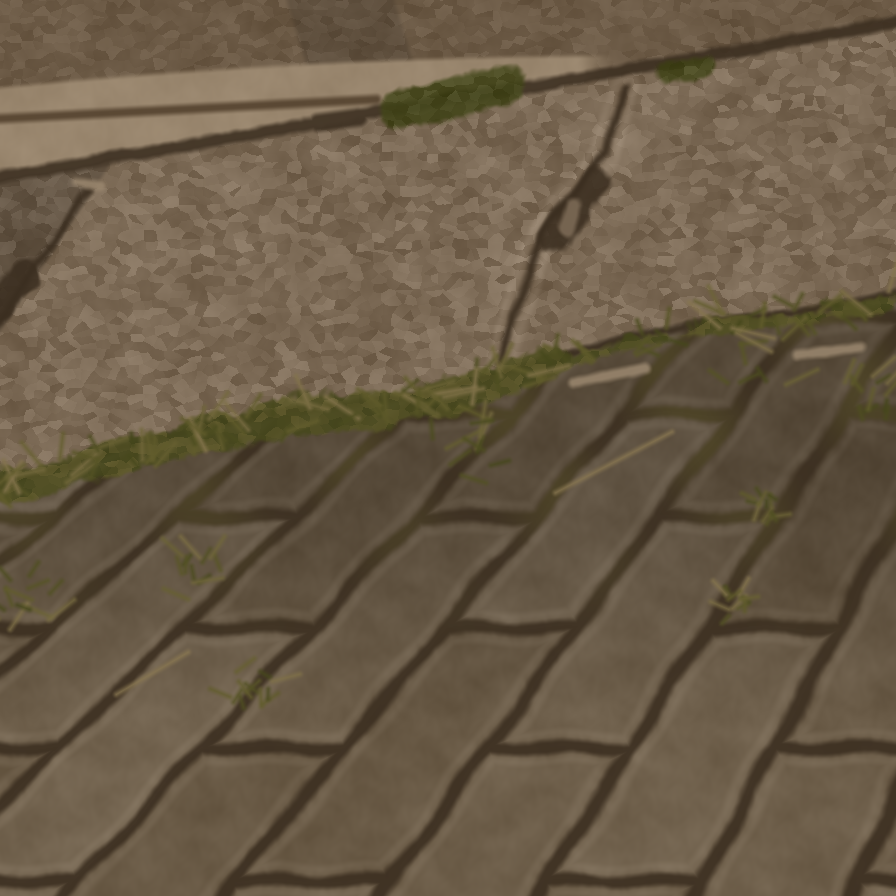
Write a Shadertoy shader that draws this texture.

```glsl
// Weathered stone slabs above slanted brick paving, with grass in the joints.
const vec3 SLAB = vec3(0.485, 0.415, 0.335);
const vec3 ASPHALT = vec3(0.425, 0.355, 0.275);
const vec3 KERB = vec3(0.60, 0.525, 0.43);
const vec3 BRICK_NEAR = vec3(0.425, 0.365, 0.285);
const vec3 BRICK_FAR = vec3(0.35, 0.30, 0.235);
const vec3 GAP = vec3(0.23, 0.18, 0.125);
const vec3 MOSS = vec3(0.26, 0.27, 0.10);
const vec3 OLIVE = vec3(0.38, 0.36, 0.17);
const vec3 STRAW = vec3(0.54, 0.47, 0.32);
const float JOINT = 0.007;
const float SOFT = 0.004;
// Tufts: centre and radius
const vec3 TUFTS[8] = vec3[8](
  vec3(0.51, 0.50, 0.06), vec3(0.22, 0.36, 0.04), vec3(0.03, 0.33, 0.045),
  vec3(0.84, 0.60, 0.05), vec3(0.97, 0.56, 0.04), vec3(0.28, 0.23, 0.035),
  vec3(0.82, 0.32, 0.025), vec3(0.86, 0.43, 0.025));

vec2 hash2(vec2 p) {
  vec3 q = fract(p.xyx * vec3(0.1031, 0.1030, 0.0973));
  q += dot(q, q.yzx + 33.33);
  return fract((q.xx + q.yz) * q.zy);
}

// Layered sines, roughly -1 to 1
float waves(vec2 p) {
  float sum = 0.0, amp = 0.5;
  for (int i = 0; i < 4; i++) {
    sum += amp * sin(p.x + 1.7 * sin(p.y)) * cos(p.y + 1.3 * sin(p.x * 0.7));
    p = mat2(1.5, 1.1, -1.1, 1.5) * p + 2.3;
    amp *= 0.62;
  }
  return sum;
}

// Cellular noise: random value of the nearest cell, -0.5 to 0.5
float cells(vec2 p) {
  float best = 9.0, value = 0.0;
  for (int k = 0; k < 9; k++) {
    vec2 id = floor(p) + vec2(k % 3 - 1, k / 3 - 1);
    vec2 h = hash2(id);
    float d = length(id + h - p);
    if (d < best) { best = d; value = fract(h.x * 7.0 + h.y * 3.0) - 0.5; }
  }
  return value;
}

// Distance to a segment
float seg(vec2 p, float ax, float ay, float bx, float by) {
  vec2 d = vec2(bx - ax, by - ay), q = p - vec2(ax, ay);
  return length(q - d * clamp(dot(q, d) / dot(d, d), 0.0, 1.0));
}

float within(float d, float r) { return 1.0 - smoothstep(r - SOFT, r + SOFT, d); }

void paint(inout vec3 col, vec3 tint, float d, float r) {
  col = mix(col, tint, 0.88 * within(d, r));
}

float slabBottom(float x) { return 0.473 + 0.21 * x + 0.007 * sin(x * 13.0 - 1.5); }

// Lanes converge with height; alternate lanes shift by half a brick
vec3 bricks(vec2 p, float mottle) {
  vec2 q = p + 0.0025 * sin(p.yx * 57.0);
  float pitch = 0.176 - 0.098 * q.y, rise = q.y - 0.017;
  float lane = (q.x - 0.247 - 0.833 * q.y) / pitch;
  float row = rise * (3.19 + 1.24 * rise) + 0.5 * mod(floor(lane), 2.0);
  vec2 id = floor(vec2(lane, row)), f = vec2(lane, row) - id;
  vec2 edge = min(f, 1.0 - f) * vec2(pitch * 0.77, 1.0 / (3.19 + 2.48 * rise));
  float d = min(edge.x, edge.y) + 0.002 * mottle;
  vec3 col = mix(BRICK_NEAR, BRICK_FAR, smoothstep(0.12, 0.52, p.y));
  col += 0.05 * (hash2(id + 20.0).x - 0.5) + 0.035 * mottle;
  col += 0.035 * within(abs(d - 0.015), SOFT);
  float dirt = smoothstep(0.25, 0.5, p.y) * (0.5 + 0.5 * sin(p.x * 31.0 + p.y * 17.0));
  paint(col, mix(GAP, OLIVE, 0.45 * dirt), d, JOINT);
  return col;
}

vec3 slabs(vec2 p, float mottle, float grain) {
  vec3 col = SLAB + 0.035 * mottle + 0.12 * grain;
  col *= 1.0 - 0.18 * within(p.x + 0.416 - 0.66 * p.y, 0.0);
  // Cracks with worn lips
  vec2 q = p + 0.003 * vec2(mottle, sin(p.x * 130.0));
  float crack = min(seg(q, 0.697, 0.902, 0.677, 0.83), seg(q, 0.677, 0.83, 0.605, 0.74));
  crack = min(crack, seg(q, 0.605, 0.74, 0.558, 0.595));
  col += 0.05 * within(abs(crack - 0.012), SOFT);
  crack = min(crack, seg(q, 0.10, 0.79, -0.01, 0.63));
  paint(col, GAP, crack, 0.004);
  // Broken hollows and a loose chip
  float hollow = min(seg(q, 0.617, 0.735, 0.665, 0.795), seg(q, -0.02, 0.65, 0.027, 0.69));
  paint(col, GAP, hollow + 0.006 * mottle, 0.018);
  paint(col, SLAB, seg(q, 0.633, 0.745, 0.642, 0.773), 0.008);
  return col;
}

void blade(inout vec3 col, vec2 p, vec2 root, vec2 h, float size) {
  float a = mix(0.15, 2.9, h.x);
  vec2 tip = root + size * (0.5 + h.y) * vec2(cos(a), 0.8 * sin(a));
  vec3 tint = mix(mix(MOSS, OLIVE, min(h.y * 2.0, 1.0)), STRAW, smoothstep(0.55, 1.1, h.y));
  paint(col, tint, seg(p, root.x, root.y, tip.x, tip.y), 0.002);
}

void mainImage(out vec4 fragColor, in vec2 fragCoord) {
  vec2 p = fragCoord / iResolution.xy;
  float mottle = waves(p * 38.0);
  float grain = cells(p * vec2(75.0, 105.0) + 0.3 * mottle);
  float below = p.y - slabBottom(p.x) + 0.003 * mottle;
  float above = p.y - 0.798 - 0.172 * p.x + 0.003 * mottle;
  vec3 col = mix(slabs(p, mottle, grain), bricks(p, mottle), within(below, 0.0));
  paint(col, GAP, abs(below + 0.004), 0.004);

  // Upper pavement, pale kerb and groove
  vec3 top = ASPHALT + 0.03 * mottle + 0.07 * grain;
  top *= 1.0 - 0.13 * within(abs(p.x + 0.3 * p.y - 0.68), 0.06);
  vec3 stone = KERB + 0.025 * mottle;
  paint(stone, GAP * 1.4, seg(p, -0.01, 0.867, 0.42, 0.889), 0.005);
  float kerb = within(p.y - 0.902 - 0.1 * p.x + 0.07 * p.x * p.x, 0.0);
  top = mix(top, stone, kerb * (1.0 - smoothstep(0.64, 0.69, p.x)));
  col = mix(top, col, within(above, 0.0));
  float gap = min(abs(above - 0.004), seg(p, 0.355, 0.863, 0.4, 0.869) - 0.003);
  paint(col, GAP, gap, 0.007);

  // Pale chips, moss cushions and grass bed
  float chips = min(seg(p, 0.64, 0.573, 0.72, 0.589), seg(p, 0.89, 0.604, 0.96, 0.612));
  chips = min(chips, seg(p, 0.085, 0.797, 0.112, 0.792));
  paint(col, KERB, chips + 0.002 * mottle, 0.005);
  float moss = min(seg(p, 0.45, 0.88, 0.565, 0.903), seg(p, 0.745, 0.92, 0.785, 0.924) + 0.008);
  paint(col, MOSS + 0.1 * grain, moss + 0.008 * mottle, 0.021);
  float lush = mix(0.02, 0.006, smoothstep(0.58, 0.7, p.x));
  paint(col, mix(MOSS, OLIVE, grain + 0.5), abs(below + 0.012) + 0.013 * mottle, lush);

  // Blades along the slab edge, then scattered tufts
  for (int i = 0; i < 100; i++) {
    vec2 h = hash2(vec2(i, 7));
    float x = h.x * (0.65 + 0.35 * h.x);
    blade(col, p, vec2(x, slabBottom(x) - 0.035 + 0.04 * h.y), hash2(vec2(i, 31)), 0.032);
  }
  for (int i = 0; i < 96; i++) {
    vec3 tuft = TUFTS[i % 8];
    vec2 offset = hash2(vec2(i, 50)) - 0.5;
    blade(col, p, tuft.xy + tuft.z * 1.5 * offset, hash2(vec2(i, 90)), tuft.z * 0.65);
  }
  // Dry stalks
  paint(col, STRAW, min(seg(p, 0.62, 0.45, 0.75, 0.518), seg(p, 0.13, 0.225, 0.21, 0.272)), 0.002);
  fragColor = vec4(col, 1.0);
}
```
